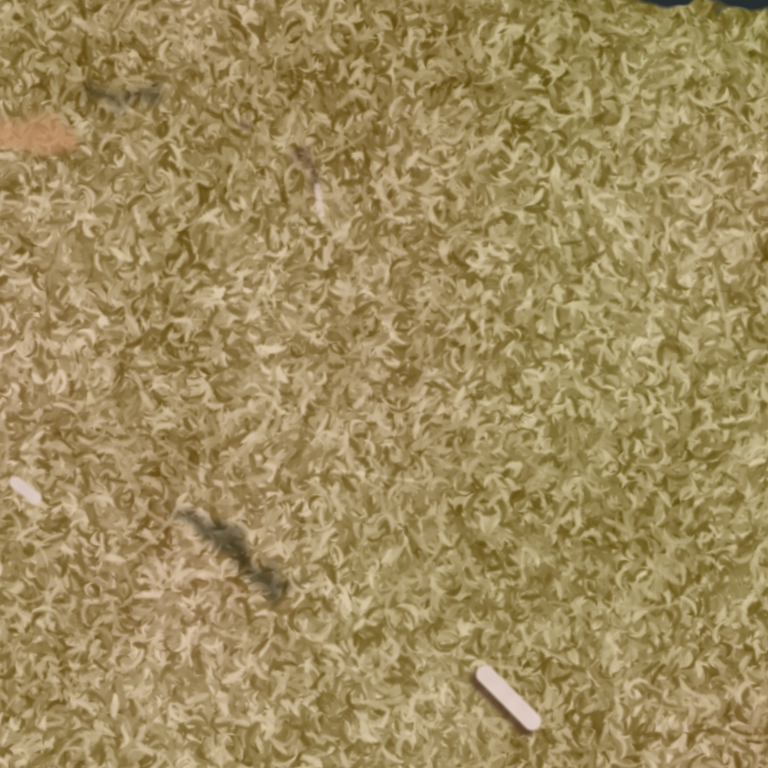
Write a three.js fragment shader that draws this texture.

```glsl
// Sun-dried grass seen from above: layers of short, soft, curved blades painted
// over each other in jittered cells, tinted by a straw ramp and slow noise,
// with a few shaded hollows, bare earth, pale sticks and a dark far corner.
varying vec2 vUv;

const vec3 STRAW = vec3(0.630, 0.548, 0.372);
const vec3 TONE_STEP = vec3(0.084, 0.089, 0.108);   // colour change per tone unit
const vec3 GREEN_SHIFT = vec3(-0.035, 0.006, -0.035);
const vec3 HOLLOW = vec3(0.27, 0.24, 0.15);
const vec3 BROWN = vec3(0.32, 0.22, 0.14);
const vec3 EARTH = vec3(0.74, 0.56, 0.40);
const vec3 STICK = vec3(0.86, 0.79, 0.75);
const vec3 CORNER = vec3(0.15, 0.18, 0.19);
const int LAYERS = 8;
const float BLADE_CELLS = 48.0;
const float STRAND_CELLS = 15.0;
const float BLADE_RADIUS = 0.0037;
const float STRAND_RADIUS = 0.0026;
const float EDGE = 0.0032;           // softness of blade edges
const float BLADE_CONTRAST = 2.35;

vec4 hash4(vec2 p) {
  vec4 q = fract(p.xyxy * vec4(0.1031, 0.1030, 0.0973, 0.1099));
  q += dot(q, q.wzxy + 33.33);
  return fract((q.xxyz + q.yzzw) * q.zywx);
}

float noise(vec2 p) {
  vec2 i = floor(p), f = fract(p);
  f = f * f * (3.0 - 2.0 * f);
  float low = mix(hash4(i).x, hash4(i + vec2(1.0, 0.0)).x, f.x);
  float high = mix(hash4(i + vec2(0.0, 1.0)).x, hash4(i + 1.0).x, f.x);
  return mix(low, high, f.y) * 2.0 - 1.0;
}

// Soft coverage of a rounded bar from a to b
float bar(vec2 p, vec2 a, vec2 b, float radius, float soft) {
  vec2 ab = b - a;
  float h = clamp(dot(p - a, ab) / dot(ab, ab), 0.0, 1.0);
  return 1.0 - smoothstep(-soft, soft, length(p - a - ab * h) - radius);
}

// Coverage of one bent, tapered blade centred at the origin
float blade(vec2 p, float angle, float halfLength, float radius, float bend) {
  float c = cos(angle), s = sin(angle);
  vec2 q = vec2(c * p.x + s * p.y, c * p.y - s * p.x);
  float along = q.x / halfLength;
  q.y += bend * halfLength * (along * along - 0.3);
  float width = radius * (1.0 - 0.35 * min(along * along, 1.0));
  float d = length(vec2(max(abs(q.x) - halfLength, 0.0), q.y)) - width;
  return 1.0 - smoothstep(-EDGE, EDGE, d);
}

// Paints one layer of blades over the tone below
float paintLayer(float tone, vec2 p, float cells, float seed, float strand) {
  vec2 g = p * cells + seed * vec2(0.37, 0.61);
  vec2 home = floor(g);
  for (int y = -1; y <= 1; y++) {
    for (int x = -1; x <= 1; x++) {
      vec2 id = home + vec2(float(x), float(y));
      vec4 r = hash4(id + seed * 17.0 + 5.0);
      vec4 k = hash4(id + seed * 29.0 + 91.0);
      vec2 centre = id + r.xy;
      float angle = 0.9 + 1.8 * noise(centre / cells * 6.0) + (r.z - 0.5) * 2.6;
      float halfLength = mix(0.25, 0.72, r.w) / cells;
      float radius = mix(BLADE_RADIUS * mix(0.7, 1.3, k.z), STRAND_RADIUS, strand);
      float cover = blade((g - centre) / cells, angle, halfLength, radius, k.y - 0.5);
      float bladeTone = mix((k.x * 2.0 - 1.0) * BLADE_CONTRAST, 0.7 + 1.3 * k.x, strand);
      float opacity = mix(0.88, 0.65 * step(k.w, 0.45), strand);
      tone = mix(tone, bladeTone, cover * opacity);
    }
  }
  return tone;
}

void main() {
  vec2 p = vUv;

  // Grass: short blades, sparse longer strands, fine grain, slow shading
  float tone = -0.9;
  for (int i = 0; i < LAYERS; i++) {
    tone = paintLayer(tone, p, BLADE_CELLS, float(i) + 1.0, 0.0);
  }
  tone = paintLayer(tone, p, STRAND_CELLS, 12.0, 1.0);
  tone += 0.1 + 0.4 * noise(p * 110.0) + 0.4 * noise(p * 9.0 + 3.0) + 0.3 * noise(p * 24.0);
  tone -= 0.5 * smoothstep(0.7, 1.0, p.y);
  tone += 1.2 * bar(p, vec2(0.436, 0.388), vec2(0.537, 0.374), 0.002, EDGE);
  tone += 0.9 * bar(p, vec2(0.615, 0.245), vec2(0.85, 0.31), 0.003, EDGE);
  vec3 color = STRAW + TONE_STEP * clamp(tone, -2.9, 2.6);
  float green = noise(p * 4.0 + 7.0) + 0.6 * smoothstep(0.75, 1.0, p.y);
  color += GREEN_SHIFT * green * 0.7;

  // Ragged hollows and bare earth
  vec2 ragged = p + 0.012 * vec2(noise(p * 45.0), noise(p * 45.0 + 31.0));
  float hollow = bar(ragged, vec2(0.25, 0.33), vec2(0.365, 0.235), 0.012, 0.016);
  hollow = max(hollow, 0.7 * bar(ragged, vec2(0.12, 0.876), vec2(0.2, 0.878), 0.011, 0.016));
  color = mix(color, HOLLOW + 0.03 * tone, 0.8 * hollow);
  float brown = bar(ragged, vec2(0.39, 0.80), vec2(0.402, 0.768), 0.006, 0.012);
  brown = max(brown, bar(ragged, vec2(0.315, 0.842), vec2(0.325, 0.838), 0.004, 0.008));
  color = mix(color, BROWN, 0.7 * brown);
  float earth = bar(ragged, vec2(-0.03, 0.835), vec2(0.085, 0.82), 0.02, 0.012);
  color = mix(color, EARTH + 0.015 * tone, 0.85 * earth);

  // Pale sticks with a narrow shadow
  vec2 tip = vec2(0.632, 0.122), foot = vec2(0.693, 0.061);
  color = mix(color, BROWN, 0.8 * bar(p + vec2(0.008, 0.007), tip, foot, 0.012, 0.005));
  float stick = bar(p, tip, foot, 0.012, EDGE);
  stick = max(stick, bar(p, vec2(0.02, 0.372), vec2(0.046, 0.352), 0.008, EDGE));
  stick = max(stick, 0.7 * bar(p, vec2(0.413, 0.757), vec2(0.417, 0.722), 0.004, EDGE));
  color = mix(color, STICK + 0.02 * noise(p * 60.0), stick);

  // Dark far corner
  float corner = ragged.y - 1.0 + 0.12 * (ragged.x - 0.87);
  color = mix(color, CORNER, smoothstep(-0.005, 0.005, corner));
  gl_FragColor = vec4(color, 1.0);
}
```
